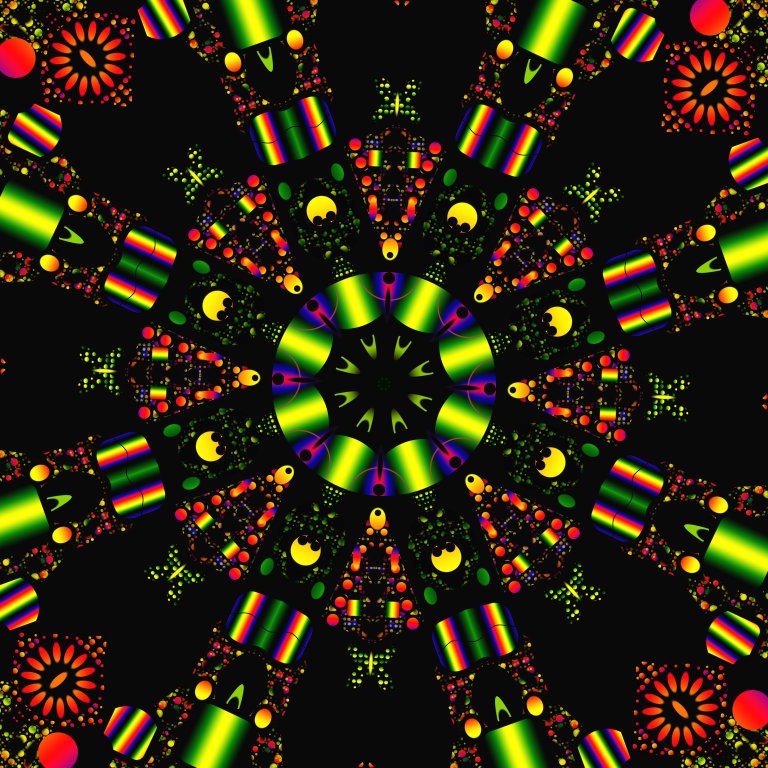
Give the GLSL for this pattern, as a WebGL 2 fragment shader.

```glsl
#version 300 es
precision highp float;
// Eightfold kaleidoscope: banded ring, beaded arms, striped barrels and lace on black.
uniform vec2 u_resolution;
out vec4 fragColor;

const float PI = 3.14159265;
const vec3 NIGHT = vec3(.035);
vec3 color = NIGHT;
float px;

// Cyclic ramp: black, green, yellow, orange, red, violet, black
vec3 ramp(float t) {
  t = fract(t);
  float r = smoothstep(.15, .34, t) * smoothstep(.87, .66, t);
  float g = smoothstep(0., .34, t) * smoothstep(.68, .36, t);
  float b = .6 * smoothstep(.6, .8, t) * smoothstep(1., .84, t);
  return max(NIGHT, vec3(r, g, b));
}

vec2 hash2(vec2 p) {
  p = vec2(dot(p, vec2(127.1, 311.7)), dot(p, vec2(269.5, 183.3)));
  return fract(sin(p) * 4375.85);
}

void paint(vec3 ink, float d) {
  color = mix(color, ink, smoothstep(px, -px, d));
}

float box(vec2 p, vec2 size, float corner) {
  vec2 d = abs(p) - size + corner;
  return length(max(d, 0.)) + min(max(d.x, d.y), 0.) - corner;
}

float ellipse(vec2 p, float x, float y, float rx, float ry) {
  return (length((p - vec2(x, y)) / vec2(rx, ry)) - 1.) * min(rx, ry);
}

float disc(vec2 p, float x, float y, float radius) {
  return length(p - vec2(x, y)) - radius;
}

// Cellular beads of varied size, coloured from a span of the ramp
vec3 beads(vec2 p, float scale, float lo, float hi) {
  p *= scale;
  vec3 c = NIGHT;
  for (int k = 0; k < 9; k++) {
    vec2 id = floor(p) + vec2(k % 3 - 1, k / 3 - 1);
    vec2 rnd = hash2(id), d = p - id - .25 - .5 * rnd;
    float edge = (length(d) - .12 - .27 * rnd.y) / scale;
    c = mix(c, ramp(mix(lo, hi, rnd.x) + .3 * d.x), smoothstep(px, -px, edge));
  }
  return c;
}

// Two sizes of beads, broken by dark hollows
vec3 lace(vec2 p, float lo, float hi) {
  float hollow = sin(p.x * 17. + 2. * sin(p.y * 9.)) * sin(p.y * 19. + 1.);
  vec3 c = max(beads(p, 9., lo, hi), .7 * beads(p + 3.7, 21., lo, hi));
  return max(NIGHT, .9 * c * smoothstep(-.5, .25, hollow));
}

// Tulip shape, pointed inward and notched outward
float fang(vec2 p, float x) {
  p.x -= x;
  float d = max(p.y - .07 * sqrt(clamp(p.x / .22, 0., 1.)), abs(p.x - .12) - .12);
  return max(d, -ellipse(p, .25, 0., .11, .055));
}

void main() {
  float size = min(u_resolution.x, u_resolution.y);
  vec2 p = (gl_FragCoord.xy - .5 * u_resolution) / size * 7.68;
  px = 5.5 / size;

  // Mirror into a sector: q lies along an arm, h along the line between arms
  float r = length(p);
  float w = mod(atan(p.y, p.x) + .047 + PI / 8., PI / 4.) - PI / 8.;
  float a = abs(w), b = PI / 8. - a;
  vec2 q = r * vec2(cos(a), sin(a)), h = r * vec2(cos(b), sin(b));

  // Lace fields
  float outer = max(2.8 - h.x, -disc(q, 3.4, 0., .82));
  paint(lace(h, .12, .75), max(outer, h.y - .5 - .55 * max(h.x - 3.5, 0.)));
  paint(lace(q, .2, .55), disc(q, 5.15, 0., .5));
  paint(.8 * lace(h, .06, .32), ellipse(h, 1.75, 0., .42, .34));
  paint(beads(h, 21., .12, .33), max(abs(h.x - 1.24) - .11, h.y - .6 * (1.4 - h.x)));

  // Beaded arms
  float arm = max(q.y - .07 - .42 * (q.x - 1.3), q.x - 2.6 + .45 * q.y);
  paint(lace(q, .2, .9), max(arm, 1.28 - q.x));
  for (float k = 0.; k < 6.; k++) {
    float x = 1.48 + .18 * k, y = .07 + .066 * k;
    paint(NIGHT, disc(q, x, y, .06 + .006 * k));
    paint(ramp(.5 + .03 * k + 2. * (q.x - x)), disc(q, x, y, .035 + .005 * k));
    paint(NIGHT, ellipse(q, x + .07, 0., .06, .035 + .016 * k));
  }
  paint(ramp(.68 - 2. * (q.x - 1.72)), ellipse(q, 1.74, .19, .12, .04));
  paint(ramp(4.5 * q.y + .5), box(q - vec2(2.25, .19), vec2(.08, .07), .02));
  paint(ramp(.42 + .8 * (q.x - 1.32)), ellipse(q, 1.35, 0., .11, .08));
  paint(NIGHT, disc(q, 1.29, 0., .032));

  // Winged tips: beaded leaves on a stalk
  for (float lean = -1.; lean < 2.; lean += 2.) {
    vec2 leaf = q - vec2(2.84 + .1 * lean, .12);
    leaf = .75 * leaf + .66 * lean * vec2(leaf.y, -leaf.x);
    paint(beads(q, 16., .1, .34), ellipse(leaf, 0., 0., .15, .075));
  }
  paint(ramp(.34), ellipse(q, 2.8, 0., .1, .018));

  // Bitten yellow discs and green seeds
  float bite = min(disc(h, 1.71, 0., .05), disc(h, 1.76, .07, .05));
  paint(NIGHT, disc(h, 1.84, 0., .2));
  paint(ramp(.43 - .4 * (h.x - 1.84)), max(disc(h, 1.84, 0., .15), -bite));
  paint(ramp(.16 + .6 * (h.y - .28)), ellipse(h, 2.15, .28, .09, .06));

  // Central ring: parallel bands between red spokes
  paint(NIGHT, r - 1.14);
  float spoke = .03 + .16 * smoothstep(.6, 1.05, r);
  vec3 red = ramp(.66 + .34 * min(q.y / spoke, .999)) * smoothstep(.55, .95, r);
  vec3 green = ramp(.36 * max(1. - h.y / .28, 0.));
  green *= smoothstep(px, -px, .62 + .9 * h.y * h.y - h.x);
  paint(max(NIGHT, max(red, green)), r - 1.12);
  float arc = abs(disc(q, 1.15, 0., .31)) - .006;
  paint(vec3(.7, .25, .2), max(arc, r - 1.12));
  paint(NIGHT, disc(q, 1.06, 0., .06));
  paint(NIGHT, ellipse(q, .81, 0., .14, .025));
  paint(vec3(.55, .76, .04) * smoothstep(.22, .4, h.x), fang(h, .26));
  paint(vec3(.03, .12, .04), disc(h, .055, 0., .012));

  // Striped barrels, dimpled on the outer side
  vec2 barrel = h - vec2(2.69, 0);
  float dimple = .07 * exp(-70. * h.y * h.y) * step(0., barrel.x);
  float shell = box(barrel, vec2(.29 - .1 * h.y - dimple, .41), .14);
  paint(NIGHT, shell - .05);
  paint(ramp(.19 - 1.5 * h.y - 2.8 * max(h.y - .13, 0.)), shell);
  paint(NIGHT, max(abs(barrel.x - .04 * cos(h.y * 14.)) - .004, shell));

  // Outer drums, fangs and side beads
  float drum = box(h - vec2(3.95, 0), vec2(.32, .3), .12);
  paint(NIGHT, min(drum - .06, ellipse(h, 3.35, 0., .36, .24)));
  paint(ramp(.36 - 1.2 * h.y), drum);
  paint(ramp(.25), fang(h, 3.32));
  paint(NIGHT, ellipse(h, 3.54, .33, .15, .12));
  paint(ramp(.45 - 1.5 * (h.x - 3.54)), ellipse(h, 3.54, .33, .1, .08));
  vec2 side = h - vec2(4.2, .82);
  float cask = max(box(side, vec2(.26, .23), .08), disc(side, .1, 0., .32));
  paint(NIGHT, cask - .07);
  paint(ramp(.4 - 4.2 * side.y + .8 * side.x), cask);

  // Corner blossoms
  vec2 f = q - vec2(4.4, 0);
  paint(NIGHT, disc(q, 4.64, .75, .22));
  paint(.9 * beads(f, 13., .48, .75), (abs(f.x) + abs(f.y) - .65) * .707);
  paint(NIGHT, length(f) - .41);
  float turn = mod(atan(f.y, f.x) + PI / 14., PI / 7.) - PI / 14.;
  vec2 petal = length(f) * vec2(cos(turn), sin(turn));
  paint(ramp(.53 + .8 * (petal.x - .2)), ellipse(petal, .28, 0., .1, .038));
  paint(ramp(.53), ellipse(f, 0., 0., .11, .04));
  vec2 orb = vec2(q.x - 4.89, r * sin(w) - .53);
  paint(ramp(.65 + .5 * orb.y), length(orb) - .2);

  fragColor = vec4(color, 1);
}
```
